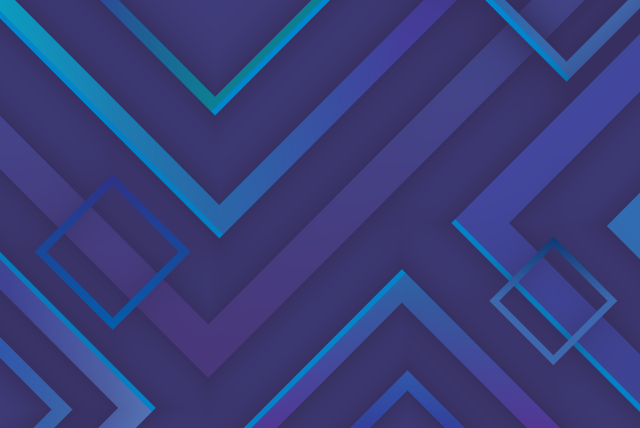
Reproduce this background procedurally as a Shadertoy shader.

```glsl
// Canvas space is 150 x 100 units
const vec2 CANVAS = vec2(150.0, 100.0);
const float SHADOW_SOFTNESS = 5.2;
const float BAND_SHADOW = 0.68;
const float FRAME_SHADOW = 0.3;
const float TRIM = 1.8;
const float SOLID = 100.0;

const vec3 BASE = vec3(0.25, 0.24, 0.49);
const vec3 SHADE = vec3(0.20, 0.165, 0.335);
const vec3 CYAN = vec3(0.0, 0.53, 0.81);
const vec3 AQUA = vec3(0.04, 0.62, 0.76);
const vec3 TEAL = vec3(0.05, 0.50, 0.58);
const vec3 STEEL = vec3(0.18, 0.40, 0.66);
const vec3 SKY = vec3(0.26, 0.44, 0.73);
const vec3 MIST = vec3(0.34, 0.46, 0.72);
const vec3 COBALT = vec3(0.19, 0.34, 0.67);
const vec3 AZURE = vec3(0.02, 0.36, 0.67);
const vec3 INDIGO = vec3(0.26, 0.28, 0.62);
const vec3 NAVY = vec3(0.18, 0.20, 0.53);
const vec3 DEEP = vec3(0.06, 0.23, 0.46);
const vec3 VIOLET = vec3(0.27, 0.24, 0.61);
const vec3 ORCHID = vec3(0.33, 0.22, 0.60);
const vec3 PLUM = vec3(0.29, 0.22, 0.49);
const vec3 DUSK = vec3(0.265, 0.28, 0.56);

const vec2 UP = vec2(0.0, 1.0);
const vec2 DOWN = vec2(0.0, -1.0);
const vec2 LEFT = vec2(-1.0, 0.0);
const vec2 RIGHT = vec2(1.0, 0.0);

float coverage(float d) {
    return clamp(0.5 - d * iResolution.x / CANVAS.x, 0.0, 1.0);
}

vec3 ramp(float x, float start, float end, vec3 a, vec3 b) {
    return mix(a, b, clamp((x - start) / (end - start), 0.0, 1.0));
}

// Soft shadow first, then the shape itself
void paint(inout vec3 color, float d, vec3 fill, float shadow) {
    color = mix(color, SHADE, shadow * exp(-max(d, 0.0) / SHADOW_SOFTNESS));
    color = mix(color, fill, coverage(d));
}

// Right-angled band; trimSide (-1, 0, 1) selects the arm with a bright edge
void chevron(inout vec3 color, vec2 p, vec2 apex, vec2 opening,
             float width, float trimSide, vec3 fill) {
    vec2 q = p - apex;
    float along = dot(q, opening);
    float across = q.x * opening.y - q.y * opening.x;
    float depth = along - abs(across);
    float d = max(-depth, depth - width) * 0.70711;
    float edge = (along + trimSide * across - TRIM) * 0.70711;
    float trim = abs(trimSide) * coverage(edge);
    paint(color, d, mix(fill, CYAN, trim), BAND_SHADOW);
}

void diamondFrame(inout vec3 color, vec2 p, vec2 center,
                  float radius, float width, vec3 fill) {
    vec2 q = abs(p - center);
    float depth = radius - q.x - q.y;
    paint(color, max(-depth, depth - width) * 0.70711, fill, FRAME_SHADOW);
}

void mainImage(out vec4 fragColor, in vec2 fragCoord) {
    vec2 p = fragCoord / iResolution.xy * CANVAS;
    vec3 color = BASE;

    // Wide muted band
    chevron(color, p, vec2(48.8, 11.7), UP, 12.5, 0.0,
            ramp(p.y, 18.0, 85.0, PLUM, DUSK));

    // Upper bands
    chevron(color, p, vec2(51.4, 44.3), UP, 7.8, 1.0,
            ramp(p.x, 0.0, 95.0, AQUA, VIOLET));
    chevron(color, p, vec2(50.4, 73.0), UP, 4.4, -1.0,
            ramp(p.x, 24.0, 50.0, COBALT * 0.88, TEAL));
    chevron(color, p, vec2(132.8, 80.9), UP, 4.7, 1.0,
            ramp(p.x, 115.0, 145.0, STEEL, SKY));

    // Right side
    chevron(color, p, vec2(105.8, 47.9), RIGHT, 13.5, -1.0,
            ramp(p.y, 10.0, 55.0, INDIGO * 0.94, INDIGO));
    chevron(color, p, vec2(142.2, 47.2), RIGHT, SOLID, 0.0, STEEL * 1.06);

    // Lower peaks
    chevron(color, p, vec2(94.2, 37.1), DOWN, 7.8, -1.0,
            ramp(p.y, 0.0, 36.0, ORCHID, STEEL));
    chevron(color, p, vec2(95.5, 13.5), DOWN, 4.7, 0.0,
            ramp(p.y, -4.0, 13.0, NAVY * 1.12, COBALT));

    // Left side
    chevron(color, p, vec2(36.5, 4.7), LEFT, 8.8, -1.0,
            ramp(p.x, 2.0, 35.0, INDIGO, MIST));
    chevron(color, p, vec2(17.0, 4.3), LEFT, 4.9, 0.0,
            ramp(p.x, 0.0, 17.0, COBALT, SKY * 0.9));

    // Overlapping diamond frames
    diamondFrame(color, p, vec2(26.4, 41.2), 18.3, 2.8,
                 ramp(p.y, 24.0, 58.0, AZURE, NAVY));
    diamondFrame(color, p, vec2(129.7, 29.7), 15.0, 2.3,
                 ramp(p.y, 30.0, 44.0, SKY * 0.93, DEEP));

    fragColor = vec4(color, 1.0);
}
```
